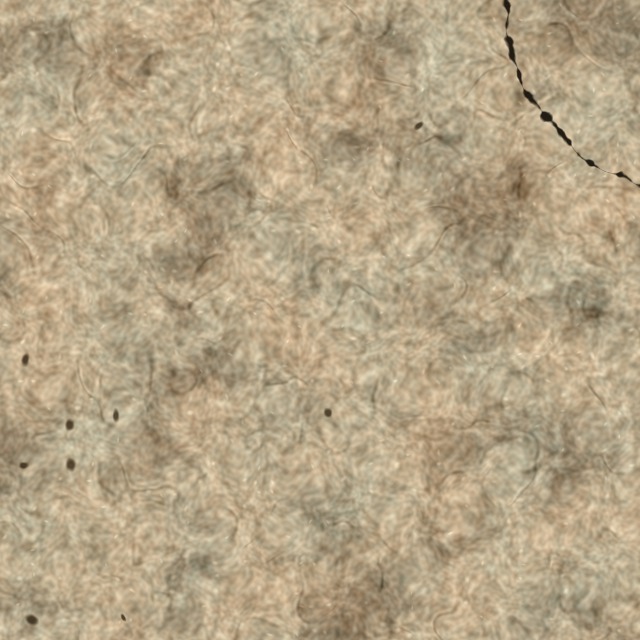
Reproduce this texture procedurally as a WebGL 2 fragment shader.

```glsl
#version 300 es
precision highp float;
precision highp int;
// Weathered sandy stone with grey stains, curled creases, pits and a beaded crack.

uniform vec2 u_resolution;
out vec4 fragColor;

const vec3 STONE = vec3(0.748, 0.680, 0.560);
const vec3 TONE_TINT = vec3(1.0, 0.99, 0.95);
const vec3 HUE_SHIFT = vec3(0.045, -0.012, -0.035);
const vec3 CRACK_COLOUR = vec3(0.10, 0.08, 0.05);
const vec3 PIT_COLOUR = vec3(0.20, 0.15, 0.08);

const float STAIN_SCALE = 4.6;
const float STAIN_DEPTH = 0.155;
const float MOTTLE_SCALE = 23.0;
const float MOTTLE_DEPTH = 0.115;
const float GRAIN_SCALE = 66.0;
const float GRAIN_DEPTH = 0.145;
const float CREASE_SCALE = 17.0;
const float CREASE_DEPTH = 0.10;
const float CREASE_WIDTH = 0.055;

const vec2 CRACK_CENTRE = vec2(1.09, 1.0);
const float CRACK_RADIUS = 0.301;
const float CRACK_WIDTH = 0.0052;

const mat2 OCTAVE_TURN = mat2(0.8, 0.6, -0.6, 0.8);

// Two random values in 0..1 for a grid cell
vec2 hash2(vec2 cell) {
    uvec2 v = uvec2(ivec2(cell)) * 1664525u + 1013904223u;
    v.x += v.y * 1664525u;
    v.y += v.x * 1664525u;
    v ^= v >> 16u;
    v.x += v.y * 1664525u;
    v.y += v.x * 1664525u;
    v ^= v >> 16u;
    return vec2(v & 65535u) / 65535.0;
}

float cornerSlope(vec2 cell, vec2 corner, vec2 f) {
    float angle = 6.2832 * hash2(cell + corner).x;
    return dot(vec2(cos(angle), sin(angle)), f - corner);
}

// Gradient noise, centred on zero
float noise(vec2 p) {
    vec2 i = floor(p), f = p - i;
    vec2 u = f * f * f * (f * (f * 6.0 - 15.0) + 10.0);
    float low = mix(cornerSlope(i, vec2(0, 0), f), cornerSlope(i, vec2(1, 0), f), u.x);
    float high = mix(cornerSlope(i, vec2(0, 1), f), cornerSlope(i, vec2(1, 1), f), u.x);
    return mix(low, high, u.y);
}

float layered(vec2 p, int octaves, float gain) {
    float sum = 0.0, weight = 1.0;
    for (int k = 0; k < octaves; k++) {
        sum += weight * noise(p);
        p = OCTAVE_TURN * p * 1.93 + 17.3;
        weight *= gain;
    }
    return sum;
}

// Scattered elongated spots, at most one per cell; radius in cells
float spots(vec2 p, float scale, float chance, float radius, float softness, float seed) {
    p = p * scale + seed;
    vec2 cell = floor(p);
    vec2 pick = hash2(cell), shape = hash2(cell + 71.0);
    vec2 d = p - cell - mix(vec2(0.3), vec2(0.7), hash2(cell + 37.0));
    float angle = 3.1416 * shape.x;
    d = mat2(cos(angle), -sin(angle), sin(angle), cos(angle)) * d;
    d.y *= mix(1.1, 2.4, shape.y);
    d += 0.25 * radius * noise(p * 0.9 / radius);
    float size = radius * mix(0.55, 1.0, pick.y);
    float edge = max(softness * size, 1.5 * scale / u_resolution.y);
    return step(pick.x, chance) * (1.0 - smoothstep(size - edge, size + edge, length(d)));
}

// Thin dark curls with a lit rim on one side
float creases(vec2 p) {
    float x = noise(p * CREASE_SCALE + 51.0) / CREASE_WIDTH;
    float patches = smoothstep(-0.1, 0.3, noise(p * 14.0 + 83.0));
    return patches * (0.45 * exp(-(x - 2.0) * (x - 2.0)) - exp(-x * x));
}

// Arc broken into uneven beads
float crack(vec2 p) {
    vec2 d = p - CRACK_CENTRE;
    float along = atan(-d.y, -d.x) * CRACK_RADIUS;
    float offset = length(d) - CRACK_RADIUS + 0.010 * noise(p * 26.0);
    float bead = 0.5 + 1.5 * noise(vec2(along * 62.0, 4.3)) + 0.5 * noise(p * 120.0);
    float middle = exp(-pow((along - 0.18) / 0.06, 2.0));
    float width = CRACK_WIDTH * clamp(bead + 0.35 * middle, 0.0, 1.2);
    float blur = 0.0016 + 0.5 / u_resolution.y;
    float quadrant = step(d.x, 0.0) * step(d.y, 0.02);
    return quadrant * smoothstep(-blur, blur, width - abs(offset) - 0.0006);
}

void main() {
    vec2 p = gl_FragCoord.xy / u_resolution.y;
    vec2 warp = vec2(noise(p * 15.0 + 5.0), noise(p * 15.0 + 29.0));
    vec2 q = p + 0.022 * warp;

    // Tone: broad stains, mottling, creases and grain
    float stain = smoothstep(-0.06, 0.52, layered(q * STAIN_SCALE + 9.0, 4, 0.62));
    float tone = -STAIN_DEPTH * stain;
    tone += MOTTLE_DEPTH * layered(q * MOTTLE_SCALE + 41.0, 2, 0.8);
    tone += GRAIN_DEPTH * layered(p * GRAIN_SCALE + 0.8 * warp, 2, 0.85);
    tone += CREASE_DEPTH * creases(p + 0.03 * warp);
    tone += 0.11 * spots(p, 46.0, 0.16, 0.20, 0.8, 13.0);
    tone -= 0.13 * spots(q, 9.0, 0.22, 0.20, 0.8, 3.0);

    // Colour: warm and cool drift, greyer inside stains
    float hue = noise(p * 8.0 + 63.0) + 0.7 * noise(p * 58.0 + 7.0);
    vec3 colour = STONE + tone * TONE_TINT + hue * HUE_SHIFT;
    colour = mix(colour, vec3(dot(colour, vec3(0.3, 0.6, 0.1))), 0.10 * stain);

    // Pits and crack
    colour = mix(colour, PIT_COLOUR, 0.8 * spots(p, 13.0, 0.06, 0.12, 0.5, 90.0));
    colour = mix(colour, CRACK_COLOUR, 0.95 * crack(p));
    fragColor = vec4(clamp(colour, 0.0, 1.0), 1.0);
}
```
